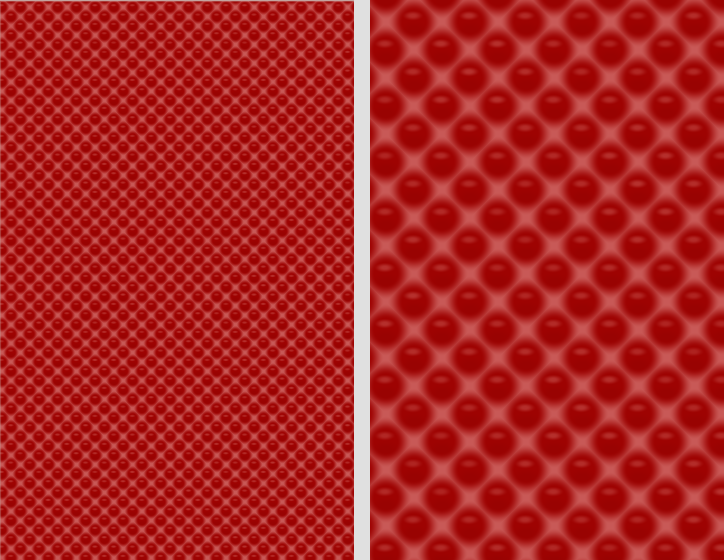
Left: the whole. Right: its middle third, enlarged.
Reproduce this pattern procedurally as a WebGL 1 fragment shader.

```glsl
precision highp float;
// Staggered rows of glossy dark red beads with soft pink gaps between them.

uniform vec2 u_resolution;

const vec2 REPEATS = vec2(18.92, 30.0);   // bead columns and rows per lattice
const vec2 FIRST_BEAD = vec2(0.09, 0.39); // lattice shift from the top left
const vec3 BEAD_RED = vec3(0.62, 0.012, 0.008);
const vec3 GAP_PINK = vec3(0.785, 0.35, 0.34);
const vec3 GLOSS_PINK = vec3(0.77, 0.30, 0.28);
const vec3 EDGE_GREY = vec3(0.77, 0.64, 0.62);

// Offset from the closest bead centre, on a lattice with one bead per corner
// and one in the middle of each cell.
vec2 nearestBead(vec2 p) {
  vec2 corner = fract(p + 0.5) - 0.5;
  vec2 middle = fract(p) - 0.5;
  return dot(corner, corner) < dot(middle, middle) ? corner : middle;
}

// Slow uneven drift from -1 to 1, from layered sines.
float drift(vec2 p) {
  return 0.5 * sin(p.x * 1.7 + p.y * 0.6) + 0.5 * sin(p.y * 1.3 - p.x * 0.8);
}

// Soft ellipse that is 1 at its centre and fades to 0 at its radii.
float softEllipse(vec2 p, vec2 radii) {
  return 1.0 - smoothstep(0.15, 1.0, length(p / radii));
}

vec3 beadColor(vec2 offset, float variation) {
  float gap = smoothstep(0.20, 0.47 + 0.01 * variation, length(offset));
  vec3 color = mix(BEAD_RED, GAP_PINK, gap);

  // Small wide glint above the middle, and a shade under it
  float glint = softEllipse(offset - vec2(-0.02, -0.11), vec2(0.20, 0.095));
  float shade = softEllipse(offset - vec2(0.0, 0.14), vec2(0.30, 0.18));
  color = mix(color, GLOSS_PINK, glint * (0.52 + 0.10 * variation));
  return color * (1.0 - 0.035 * shade);
}

void main() {
  vec2 uv = gl_FragCoord.xy / u_resolution;
  vec2 fromTopLeft = vec2(uv.x, 1.0 - uv.y);

  vec2 lattice = fromTopLeft * REPEATS - FIRST_BEAD;
  vec2 offset = nearestBead(lattice);
  vec3 color = beadColor(offset, drift(lattice - offset));

  // Pale worn rim along the top, fainter along the left
  float topRim = 1.0 - smoothstep(0.0012, 0.0036, fromTopLeft.y);
  float leftRim = 1.0 - smoothstep(0.001, 0.005, fromTopLeft.x);
  color = mix(color, EDGE_GREY, max(topRim, 0.35 * leftRim));

  gl_FragColor = vec4(color, 1.0);
}
```
